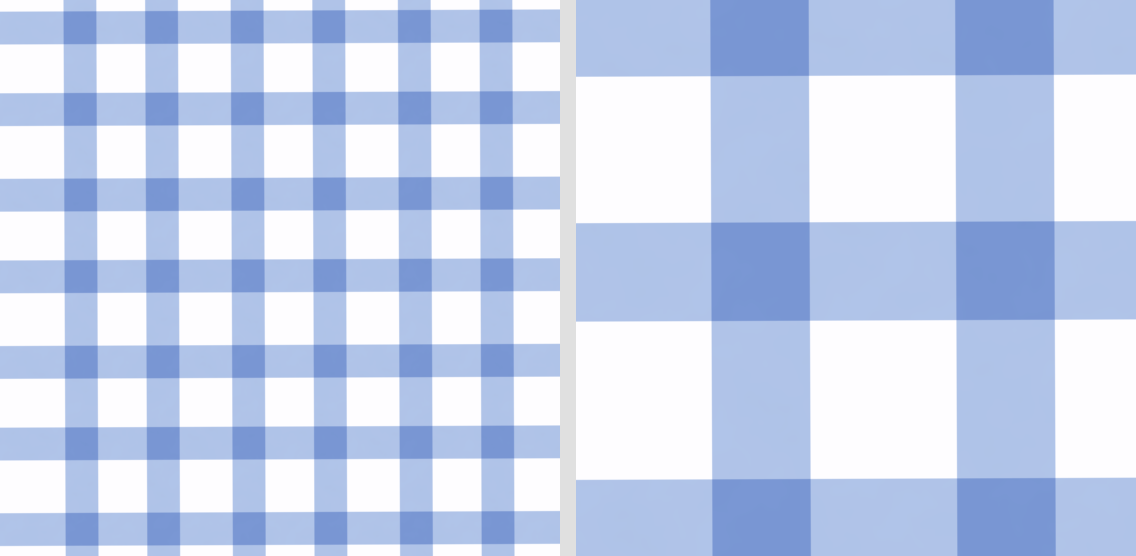
Left: the whole. Right: its middle third, enlarged.
This pattern is drawn by a Shadertoy shader. Its source:

```glsl
// Blue and white gingham of crossing translucent bands, slightly tilted.

const vec3 CLOTH = vec3(0.998, 0.994, 1.0);
const vec3 DYE = vec3(0.69, 0.77, 0.91);

const float TILT = 0.004;        // small-angle rotation, radians
const float PERIOD = 0.3007;     // one pair of bands, in canvas heights
const float PAIR_GAP = 0.1468;   // between centres within a pair
const float HALF_WIDTH = 0.0295;
const vec2 FIRST_BAND = vec2(0.1437, 0.0505); // centres from the top left

// Distance to the nearest band edge, negative inside a band.
float bandDistance(float x, float period, float gap, float halfWidth) {
    float margin = 0.5 * (period - gap);
    float local = mod(x + margin, period) - margin;
    return min(abs(local), abs(local - gap)) - halfWidth;
}

// Coverage of the bands, with nothing drawn before the first one.
float bandCoverage(float x, float first, float softness) {
    float q = x - first;
    float d = bandDistance(q, PERIOD, PAIR_GAP, HALF_WIDTH);
    float started = step(-2.0 * HALF_WIDTH, q);
    return started * (1.0 - smoothstep(-softness, softness, d));
}

// Faint uneven dye from layered sines, in -1..1.
float mottle(vec2 p) {
    float sum = 0.0;
    float weight = 0.5;
    for (int i = 0; i < 3; i++) {
        sum += weight * sin(p.x + 1.7 * sin(p.y)) * sin(p.y + 1.3 * sin(p.x));
        p = mat2(1.6, 1.2, -1.2, 1.6) * p + 2.3;
        weight *= 0.5;
    }
    return sum;
}

void mainImage(out vec4 fragColor, in vec2 fragCoord) {
    // Canvas heights, measured down from the top left
    vec2 p = vec2(fragCoord.x, iResolution.y - fragCoord.y) / iResolution.y;
    p += TILT * vec2(-p.y, p.x);

    float softness = 0.9 / iResolution.y;
    float columns = bandCoverage(p.x, FIRST_BAND.x, softness);
    float rows = bandCoverage(p.y, FIRST_BAND.y, softness);

    // Each layer multiplies the cloth, so crossings are darker
    vec3 color = CLOTH * mix(vec3(1.0), DYE, columns) * mix(vec3(1.0), DYE, rows);
    color += 0.004 * mottle(p * 60.0) * max(columns, rows);

    fragColor = vec4(color, 1.0);
}
```
